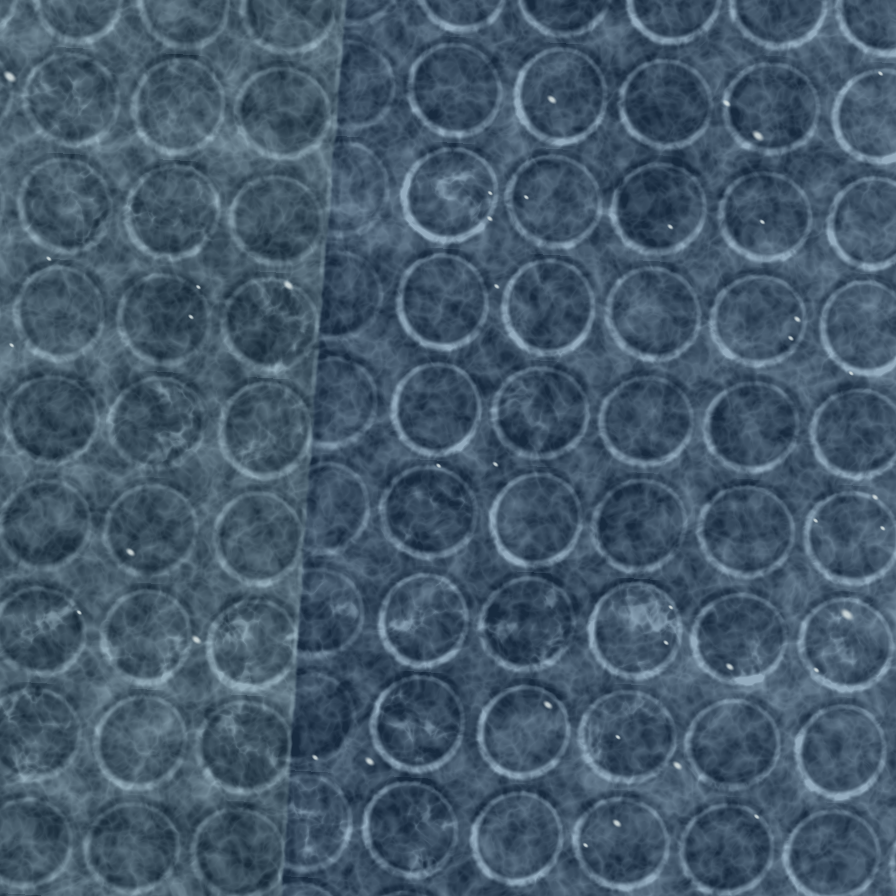
This texture is drawn by a three.js fragment shader. Its source:

```glsl
// Two overlapping sheets of worn bubble wrap: slightly turned square grids of
// rings, split by a slanted seam. Each sheet yields a tone, roughened by
// cellular noise and layered sines, then mapped onto a slate blue ramp.
varying vec2 vUv;

const vec3 DEEP = vec3(0.10, 0.17, 0.24);
const vec3 PALE = vec3(0.50, 0.59, 0.655);
const vec3 GLINT = vec3(0.86, 0.90, 0.90);
const float PITCH = 0.1183;   // spacing of the bubbles
const float TILT = 0.06;      // turn of the grid, in radians
const float RADIUS = 0.42;    // ring radius, in grid cells

vec2 hash2(vec2 p) {
  vec2 k = vec2(dot(p, vec2(127.1, 311.7)), dot(p, vec2(269.5, 183.3)));
  return fract(sin(k) * 43758.5);
}

// Distance to the nearest scattered point
float cellular(vec2 p) {
  vec2 cell = floor(p);
  float nearest = 2.0;
  for (int y = -1; y <= 1; y++) {
    for (int x = -1; x <= 1; x++) {
      vec2 c = cell + vec2(float(x), float(y));
      nearest = min(nearest, length(c + hash2(c) - p));
    }
  }
  return nearest;
}

// Slow drift, about -1 to 1
float layeredSines(vec2 p) {
  float sum = 0.0;
  float amp = 0.5;
  for (int i = 0; i < 4; i++) {
    sum += amp * sin(p.x + 1.7 * sin(p.y + float(i))) * cos(0.8 * p.y - 0.4 * p.x);
    p = mat2(1.2, 1.5, -1.5, 1.2) * p + 2.3;
    amp *= 0.6;
  }
  return sum;
}

// Fine grime centred on zero
float mottle(vec2 p) {
  p += 0.008 * vec2(layeredSines(p * 45.0), layeredSines(p * 45.0 + 9.0));
  float sum = 0.0;
  float amp = 0.42;
  float freq = 26.0;
  for (int i = 0; i < 3; i++) {
    sum += amp * (cellular(p * freq) - 0.47);
    p = mat2(0.8, 0.6, -0.6, 0.8) * p + 3.1;
    freq *= 2.1;
    amp *= 0.8;
  }
  return sum;
}

// Soft line of the given half width around d = 0
float band(float d, float width) {
  return 1.0 - smoothstep(0.25 * width, 1.5 * width, abs(d));
}

// Tone of one sheet: film, dome, lit rim, shadow crescent and wear
float bubbleSheet(vec2 uv, vec2 origin, float film, float dip, float shine, float grime) {
  vec2 axis = vec2(cos(TILT), -sin(TILT));
  vec2 p = uv - origin;
  vec2 grid = vec2(dot(p, axis), dot(p, vec2(-axis.y, axis.x))) / PITCH;
  vec2 id = floor(grid + 0.5);
  vec2 rnd = hash2(id + origin * 10.0);
  vec2 q = grid - id - 0.03 * (rnd - 0.5);

  float r = length(q);
  vec2 dir = q / max(r, 0.001);
  float wobble = 0.012 * sin(2.0 * atan(q.y, q.x) + 6.28 * rnd.x);
  float d = r - RADIUS - wobble - 0.02 * (rnd.y - 0.5) - 0.02 * grime;
  float inside = 1.0 - smoothstep(-0.03, 0.02, d);

  float lit = smoothstep(-0.9, 0.7, dot(dir, vec2(-0.5, -0.866)));
  float rim = band(d, mix(0.024, 0.040, lit)) * mix(0.4, 1.0, lit);
  rim *= 0.95 + 0.9 * grime + 0.4 * (rnd.x - 0.5);
  float crescent = band(d - 0.05, 0.04) * smoothstep(-0.1, 0.8, dir.y);
  float innerShade = band(d + 0.07, 0.045) * (0.4 + 0.6 * lit);

  // A few bubbles, and one whole row, carry pale smudges
  float worn = max(smoothstep(0.7, 1.0, rnd.y), step(abs(id.y + 2.0), 0.5));
  float smudge = smoothstep(0.1, 0.9, layeredSines(q * 6.0 + rnd * 20.0) + 2.0 * grime);

  float tone = film - dip * inside + 0.14 * (rnd.x - 0.5) * inside;
  tone += shine * rim - 0.20 * crescent - 0.09 * innerShade;
  return tone + 0.32 * worn * smudge * inside;
}

// Sparse bright flecks of uneven size
float flecks(vec2 uv) {
  vec2 p = uv * 30.0;
  vec2 cell = floor(p);
  vec2 pick = hash2(cell + 41.0);
  vec2 q = fract(p) - 0.3 - 0.4 * hash2(cell + 7.0);
  q = vec2(q.x + 0.5 * q.y, q.y);
  float size = mix(0.06, 0.16, pick.y * pick.y * pick.y);
  return step(0.96, pick.x) * (1.0 - smoothstep(0.3 * size, 1.6 * size, length(q)));
}

void main() {
  float grime = mottle(vUv);
  float drift = layeredSines(vUv * 7.0 + 1.0);
  float blotch = layeredSines(vUv * 24.0 + 5.0);

  // Signed distance to the slightly ragged seam, positive on the right sheet
  float seam = vUv.x - 0.315 - 0.072 * vUv.y + 0.016 * vUv.y * (1.0 - vUv.y);
  seam += 0.002 * layeredSines(vUv.yy * 30.0);
  float right = smoothstep(-0.002, 0.002, seam);
  float shine = 0.58 * mix(0.5, 1.0, smoothstep(0.04, 0.09, seam));

  float leftTone = bubbleSheet(vUv, vec2(0.177, 0.526), 0.55, 0.10, 0.36, grime);
  float rightTone = bubbleSheet(vUv, vec2(0.7227, 0.5312), 0.46, 0.08, shine, grime);
  float tone = mix(leftTone, rightTone, right);
  tone += 1.0 * grime + 0.13 * drift + 0.08 * blotch;

  // Right sheet is murkier mid-canvas and paler to the far side and by the seam
  tone += right * (0.13 * smoothstep(0.55, 1.0, vUv.x) - 0.03);
  tone += right * 0.07 * (1.0 - smoothstep(0.03, 0.08, seam));
  float breaks = 0.6 + 0.4 * sin(vUv.y * 90.0 + 3.0 * blotch);
  tone += 0.24 * breaks * band(seam + 0.002, 0.003) - 0.12 * band(seam - 0.005, 0.005);

  vec3 color = mix(DEEP, PALE, clamp(tone, 0.0, 1.2));
  color += mix(vec3(0.002, 0.006, -0.004), vec3(-0.005, -0.002, 0.008), right);
  gl_FragColor = vec4(mix(color, GLINT, 0.85 * flecks(vUv)), 1.0);
}
```
